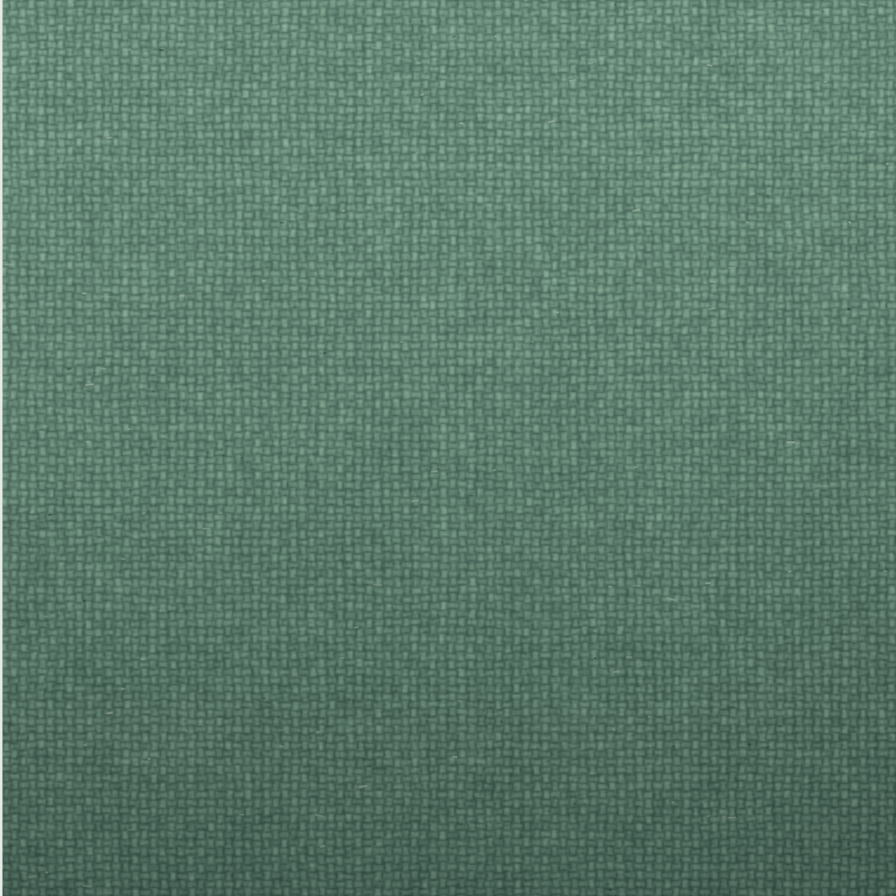
Give the GLSL for this texture, as a WebGL 2 fragment shader.

```glsl
#version 300 es
precision highp float;
// Green book cloth: a fine plain weave of slim warp and weft yarns that rise
// and dive in turn, so their stitches overlap as short dashes. Uneven yarn,
// fibre grain, sparse flecks, light falling off downward, a pale rim at left.

#define THREADS vec2(96.0, 110.0)
#define TOP_COLOR vec3(0.400, 0.535, 0.467)
#define BOTTOM_COLOR vec3(0.268, 0.372, 0.326)
#define SHEEN_COLOR vec3(0.400, 0.425, 0.375)
#define FLECK_COLOR vec3(0.620, 0.700, 0.620)
#define RIM_COLOR vec3(0.900, 0.920, 0.900)
#define RIM_WIDTH 0.0028
#define RELIEF 0.33
#define GRAIN 0.31
#define WOBBLE 0.40
#define FLECK_GRID vec2(46.0, 62.0)
#define FLECK_SHARE 0.045

uniform vec2 u_resolution;
out vec4 outColor;

float hash(vec2 p) {
  return fract(sin(dot(p, vec2(127.1, 311.7))) * 43758.5453);
}

float noise(vec2 p) {
  vec2 i = floor(p), f = fract(p);
  f = f * f * (3.0 - 2.0 * f);
  return mix(mix(hash(i), hash(i + vec2(1, 0)), f.x),
             mix(hash(i + vec2(0, 1)), hash(i + vec2(1, 1)), f.x), f.y);
}

// Visible part of one yarn: round across, fading where it dives
float stitch(float across, float wave, float halfWidth) {
  return (1.0 - smoothstep(0.05, halfWidth, abs(across))) * smoothstep(-0.75, 0.85, wave);
}

// Brightness of the weave around 0.0
float weave(vec2 uv) {
  vec2 drift = vec2(noise(uv * vec2(30.0, 18.0)), noise(uv * vec2(18.0, 30.0) + 57.0));
  vec2 p = uv * THREADS + WOBBLE * (drift - 0.5);
  vec2 cell = floor(p), f = fract(p) - 0.5;

  // Rise and fall along each yarn, opposite for warp and weft
  float warpWave = cos(3.14159 * (p.y - 0.5 + cell.x));
  float weftWave = -cos(3.14159 * (p.x - 0.5 + cell.y));

  // Tone and thickness change slowly along a yarn
  float warpTone = noise(vec2(cell.x * 7.3, p.y * 0.7));
  float weftTone = noise(vec2(p.x * 0.7, cell.y * 7.3 + 40.0));
  float warp = stitch(f.x, warpWave, mix(0.42, 0.56, warpTone));
  float weft = stitch(f.y, weftWave, mix(0.42, 0.56, weftTone));
  warp *= mix(0.75, 1.35, warpTone);
  weft *= mix(0.60, 1.15, weftTone);
  return RELIEF * (max(warp, weft) - 0.45);
}

// Fibre grain in both thread directions plus broad blotches
float grain(vec2 uv) {
  float fibres = noise(uv * vec2(170.0, 380.0)) + noise(uv * vec2(380.0, 170.0) + 91.0);
  float blotches = noise(uv * 26.0 + 13.0) - 0.5;
  return GRAIN * (0.5 * fibres - 0.5) + 0.05 * blotches;
}

// Short stray fibres, one at most per grid cell; x is pale, y is dark
vec2 flecks(vec2 uv, float pixel) {
  vec2 cell = floor(uv * FLECK_GRID);
  float pick = hash(cell + 21.0);
  vec2 place = 0.3 + 0.4 * vec2(hash(cell + 4.0), hash(cell + 8.0));
  vec2 d = uv - (cell + place) / FLECK_GRID;
  d.y -= 0.5 * (hash(cell + 15.0) - 0.5) * d.x;
  float length01 = hash(cell + 33.0);
  float pale = 1.0 - step(FLECK_SHARE, pick);
  float dark = step(1.0 - 0.2 * FLECK_SHARE, pick);
  float reach = mix(0.0004, 0.0045, length01 * length01) * mix(1.0, 0.4, dark);
  float dist = length(vec2(max(abs(d.x) - reach, 0.0), d.y));
  float mask = 1.0 - smoothstep(0.0002, 0.0010 + 0.8 * pixel, dist);
  return mask * vec2(pale, dark) * mix(0.25, 0.9, hash(cell + 44.0));
}

void main() {
  vec2 uv = gl_FragCoord.xy / u_resolution;
  float pixel = 1.0 / min(u_resolution.x, u_resolution.y);

  // Light from above
  float light = 1.0 - pow(1.0 - uv.y, 1.8);
  vec3 color = mix(BOTTOM_COLOR, TOP_COLOR, light);
  color *= 1.0 - 0.05 * smoothstep(0.75, 1.0, uv.x) * (1.0 - uv.y);

  // Cloth relief, paler and greyer on the raised yarns
  color += SHEEN_COLOR * (weave(uv) + grain(uv)) * mix(0.8, 1.05, light);

  // Stray fibres and pits
  vec2 marks = flecks(uv, pixel);
  color = mix(color, FLECK_COLOR * mix(0.75, 1.0, light), marks.x);
  color *= 1.0 - 0.4 * marks.y;

  // Pale rim at the left edge
  float rim = 1.0 - smoothstep(RIM_WIDTH - 0.5 * pixel, RIM_WIDTH + 0.5 * pixel, uv.x);
  outColor = vec4(mix(color, RIM_COLOR, rim), 1.0);
}
```
